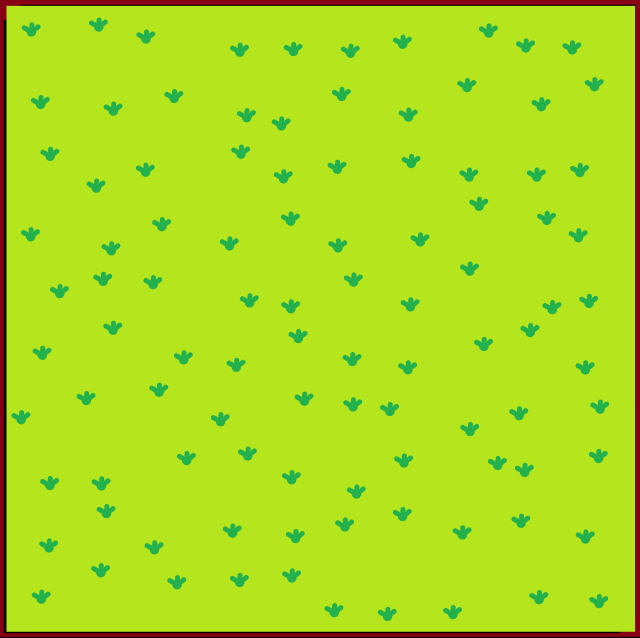
This pattern is drawn by a WebGL 1 fragment shader. Its source:

```glsl
precision highp float;

uniform vec2 u_resolution;

float hash(vec2 p) {
  return fract(sin(dot(p, vec2(127.1, 311.7))) * 43758.5453);
}

// Coverage of a shape with signed distance d, about one pixel soft
float fill(float d) {
  return clamp(0.5 - d * u_resolution.y, 0.0, 1.0);
}

float capsule(vec2 p, vec2 a, vec2 b, float radius) {
  vec2 pa = p - a, ba = b - a;
  return length(pa - ba * clamp(dot(pa, ba) / dot(ba, ba), 0.0, 1.0)) - radius;
}

// Round body with three stubby blades
float tuft(vec2 p) {
  vec2 root = vec2(0.0006, -0.0040);
  float d = length(p - root) - 0.0074;
  d = min(d, capsule(p, root, vec2(-0.0108, 0.0024), 0.0039));
  d = min(d, capsule(p, root, vec2(0.0012, 0.0070), 0.0039));
  return min(d, capsule(p, root, vec2(0.0110, 0.0038), 0.0039));
}

// One jittered tuft per cell, with each row shifted sideways
float meadow(vec2 p) {
  float cell = 0.0955;
  vec2 g = (p - 0.025) / cell;
  float row = floor(g.y);
  g.x += 0.3 * (hash(vec2(row, 8.3)) - 0.5);
  vec2 id = floor(g);
  if (min(id.x, id.y) < 0.0 || max(id.x, id.y) > 9.0) return 1.0;
  vec2 jitter = vec2(hash(id + 3.7), hash(id + 19.2)) - 0.5;
  return tuft((g - id - 0.5 - jitter * vec2(0.66, 0.74)) * cell);
}

// Area outside a box inset from the lower left and upper right
float frame(vec2 p, vec2 size, vec2 low, vec2 high) {
  vec2 d = max(low - p, p - size + high);
  return fill(-max(d.x, d.y));
}

void main() {
  vec2 p = gl_FragCoord.xy / u_resolution.y;
  vec2 size = vec2(u_resolution.x / u_resolution.y, 1.0);

  vec3 lime = vec3(0.710, 0.902, 0.114);
  vec3 leaf = vec3(0.133, 0.694, 0.298);
  vec3 crimson = vec3(0.533, 0.0, 0.082);
  vec3 shadow = vec3(0.03, 0.0, 0.01);

  vec3 color = mix(lime, leaf, fill(meadow(p)));

  // Dark inner line, replaced by crimson at two opposite corners
  float topLeft = max(p.x, size.y - p.y);
  float bottomRight = max(size.x - p.x, p.y);
  vec3 inner = mix(shadow, crimson, fill(min(topLeft, bottomRight) - 0.031));
  color = mix(color, inner, frame(p, size, vec2(0.0102, 0.0098), vec2(0.0075, 0.0092)));

  // Crimson border with a dark lower edge
  color = mix(color, crimson, frame(p, size, vec2(0.0057, 0.0074), vec2(0.0070, 0.0075)));
  color = mix(color, shadow, fill(p.y - 0.0018));

  gl_FragColor = vec4(color, 1.0);
}
```
